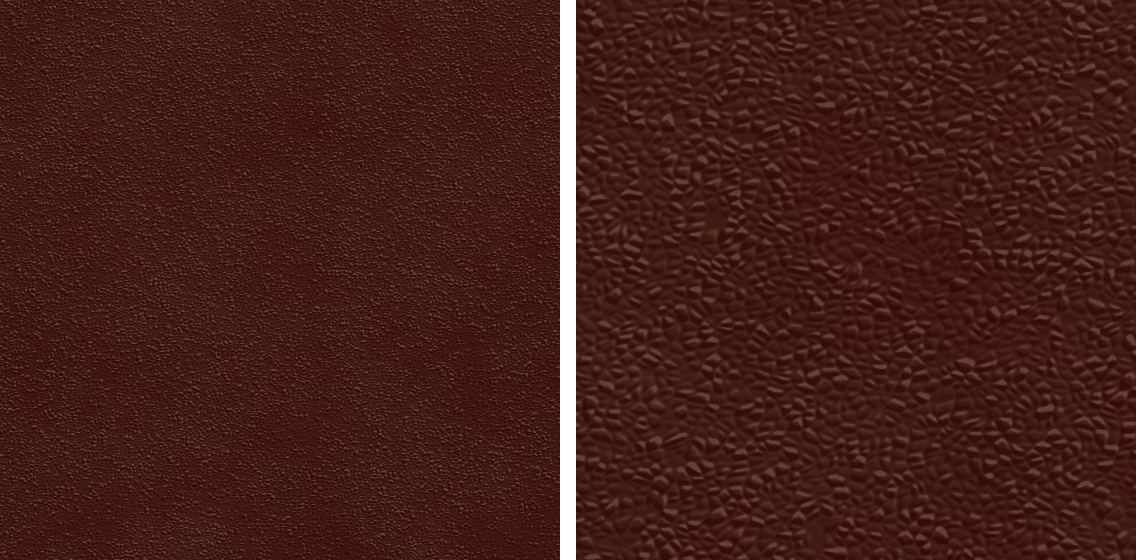
Left: the whole. Right: its middle third, enlarged.
This texture is drawn by a WebGL 1 fragment shader. Its source:

```glsl
precision highp float;

uniform vec2 u_resolution;

// Leather tones, from grooves to lit crests
const vec3 GROOVE_COLOR = vec3(0.205, 0.051, 0.026);
const vec3 BASE_COLOR = vec3(0.250, 0.098, 0.067);
const vec3 LIT_COLOR = vec3(0.308, 0.158, 0.118);
const vec3 CREST_COLOR = vec3(0.405, 0.245, 0.210);
const vec3 RED_TINT = vec3(0.006, -0.014, -0.005);

// Pebble grain
const vec2 GRAIN_COUNT = vec2(122.0, 168.0);
const float JITTER = 0.95;
const float BEVEL_WIDTH = 0.5;
const float LOW_PEBBLE = 0.45;
const float PEBBLE_VARIETY = 0.95;
const float WARP = 0.3;

// Lighting
const vec2 LIGHT_DIRECTION = vec2(0.3, 0.954);
const float LIGHT_REACH = 0.21;
const float SOFTNESS = 0.0011;
const float RELIEF_GAIN = 5.4;
const float CREST_SHARPNESS = 0.3;
const float UNDULATION = 0.2;
const float BROAD_UNDULATION = 0.22;
const float WORN_FADE = 0.35;

vec2 hash2(vec2 cell) {
  vec3 q = fract(cell.xyx * vec3(0.1031, 0.1030, 0.0973));
  q += dot(q, q.yzx + 33.33);
  return fract((q.xx + q.yz) * q.zy);
}

// Rounded pebbles, few of them tall, falling to zero at the creases
float pebbleHeight(vec2 p) {
  vec2 home = floor(p);
  float nearest = 9.0;
  float second = 9.0;
  vec2 owner = home;
  for (int j = -1; j <= 1; j++) {
    for (int i = -1; i <= 1; i++) {
      vec2 cell = home + vec2(float(i), float(j));
      vec2 center = cell + 0.5 + JITTER * (hash2(cell) - 0.5);
      float d = distance(p, center);
      if (d < nearest) {
        second = nearest;
        nearest = d;
        owner = cell;
      } else {
        second = min(second, d);
      }
    }
  }
  float bevel = min(second - nearest, BEVEL_WIDTH);
  float rarity = hash2(owner + 71.0).x;
  return bevel * (LOW_PEBBLE + PEBBLE_VARIETY * rarity * rarity);
}

// Layered sines, about -1 to 1, each layer turned and finer
float waves(vec2 p) {
  float sum = 0.0;
  float weight = 0.5;
  for (int i = 0; i < 4; i++) {
    sum += weight * sin(p.x + 1.7 * sin(p.y)) * cos(p.y + 1.3 * sin(0.8 * p.x));
    p = mat2(1.28, 1.02, -1.02, 1.28) * p + 2.3;
    weight *= 0.62;
  }
  return sum;
}

float relief(vec2 uv) {
  vec2 p = uv * GRAIN_COUNT;
  p += WARP * vec2(sin(p.y * 1.1 + 2.0 * sin(p.x * 0.37)),
                   sin(p.x * 0.9 + 2.0 * sin(p.y * 0.43)));
  vec2 reach = LIGHT_DIRECTION * LIGHT_REACH;
  return pebbleHeight(p - reach) - pebbleHeight(p + reach);
}

vec3 leatherColor(float tone) {
  vec3 color = mix(GROOVE_COLOR, BASE_COLOR, clamp(tone + 1.0, 0.0, 1.0));
  color = mix(color, LIT_COLOR, clamp(tone, 0.0, 1.0));
  return mix(color, CREST_COLOR, clamp(tone - 1.0, 0.0, 1.0));
}

void main() {
  vec2 uv = gl_FragCoord.xy / u_resolution.y;

  // Soften the grain over four nearby points
  float shade = 0.0;
  for (int j = 0; j < 2; j++) {
    for (int i = 0; i < 2; i++) {
      vec2 offset = (vec2(float(i), float(j)) - 0.5) * SOFTNESS;
      shade += 0.25 * relief(uv + offset);
    }
  }

  // Faint reddish patches, mostly in the lower half
  float worn = waves(uv * vec2(9.0, 12.0) + 1.4) - 0.6 * (uv.y - 0.35);
  worn = smoothstep(0.1, 1.0, worn);

  // Lit facets gain narrow crests, then broad swells shift the whole
  float tone = shade * RELIEF_GAIN * (1.0 - WORN_FADE * worn);
  tone *= 1.0 + CREST_SHARPNESS * (max(tone, 0.0) - step(0.0, tone));
  tone += UNDULATION * waves(uv * 26.0);
  tone += BROAD_UNDULATION * waves(uv * 7.0 + 4.0);
  gl_FragColor = vec4(leatherColor(tone) + RED_TINT * worn, 1.0);
}
```
